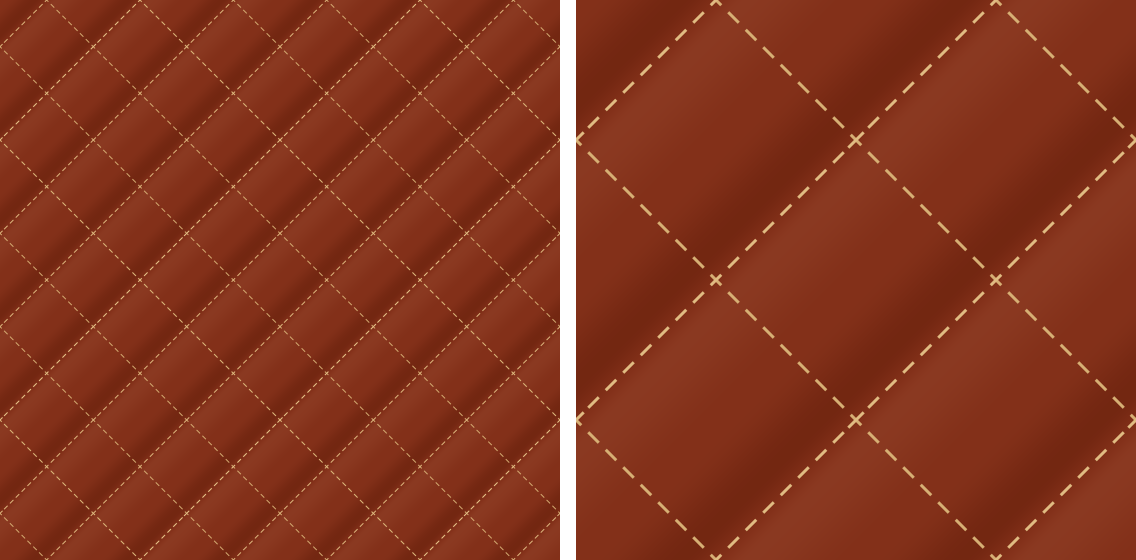
Left: the whole. Right: its middle third, enlarged.
Reproduce this pattern procedurally as a WebGL 2 fragment shader.

```glsl
#version 300 es
precision highp float;
// Quilted russet leather: diagonal padded ridges with dashed cream stitching.

uniform vec2 u_resolution;
out vec4 fragColor;

const float REPEATS = 6.0;        // diamonds across and down
const float STITCHES = 16.0;      // dashes per repeat along a seam
const float THREAD_WIDTH = 0.0108; // in units of one repeat
const float SQRT2 = 1.41421356;

const vec3 LEATHER = vec3(0.512, 0.188, 0.098);
const vec3 SHEEN = vec3(0.542, 0.222, 0.128);
const vec3 SHADE = vec3(0.452, 0.152, 0.068);
const vec3 THREAD = vec3(0.880, 0.735, 0.510);
const vec3 THREAD_DIM = vec3(0.840, 0.685, 0.455);

// Smooth coverage of a shape from its signed distance.
float coverage(float dist, float pixel) {
    return clamp(0.5 - dist / pixel, 0.0, 1.0);
}

// Rises from a to b, then falls from c to d.
float ridge(float a, float b, float c, float d, float v) {
    return smoothstep(a, b, v) * (1.0 - smoothstep(c, d, v));
}

// Dashed seam along the integer values of 'across'; 'knot' lengthens
// the dash on the crossings at whole repeats.
float seam(float across, float along, float knot, float pixel) {
    float line = round(across);
    float side = abs(across - line) / SQRT2 - 0.5 * THREAD_WIDTH;
    float position = 0.5 * (along + line) - 0.5;
    float phase = position * STITCHES;
    float atKnot = step(abs(position - round(position)) * STITCHES, 0.5);
    float dashHalf = 0.30 + knot * atKnot;
    float cap = (abs(phase - round(phase)) - dashHalf) * SQRT2 / STITCHES;
    return coverage(side, pixel) * coverage(cap, pixel);
}

// Padding lit from the upper left, v runs from seam to seam.
vec3 padding(float v) {
    float light = ridge(0.0, 0.10, 0.13, 0.48, v);
    float dark = ridge(0.58, 0.86, 0.89, 1.04, v)
               + 1.0 - smoothstep(-0.11, 0.04, v);
    vec3 color = mix(LEATHER, SHEEN, light);
    return mix(color, SHADE, clamp(dark, 0.0, 1.0));
}

void main() {
    vec2 p = gl_FragCoord.xy / u_resolution * REPEATS;
    float pixel = REPEATS / min(u_resolution.x, u_resolution.y);

    // Diagonal coordinates, whole numbers on the seams
    float rising = p.x - p.y + 0.5;
    float falling = p.x + p.y + 0.5;

    vec3 color = padding(fract(rising));

    // Stitching
    color = mix(color, THREAD_DIM, seam(falling, rising, 0.0, pixel));
    color = mix(color, THREAD, seam(rising, falling, 0.14, pixel));

    fragColor = vec4(color, 1.0);
}
```
